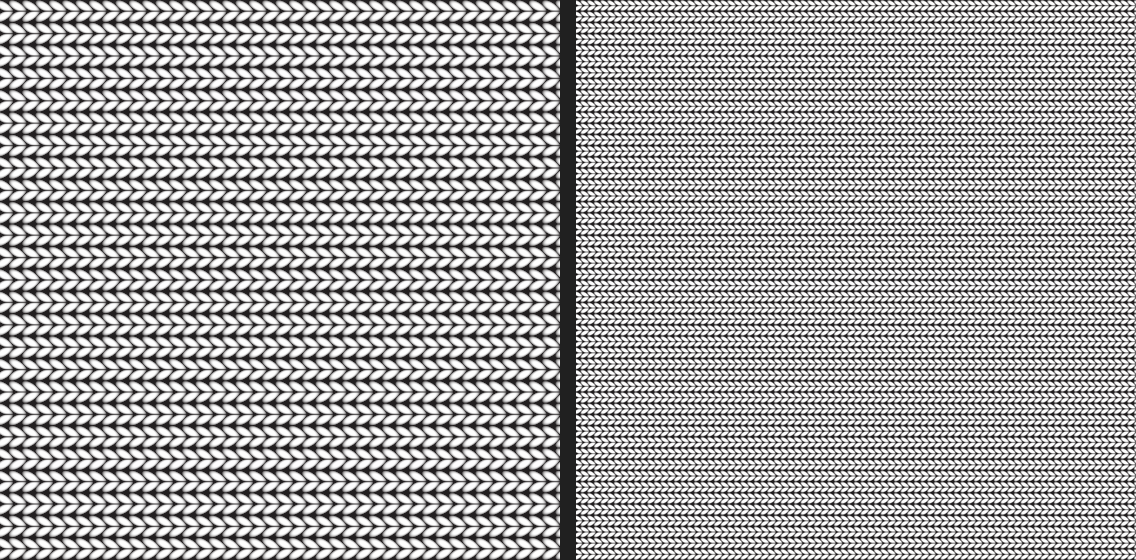
Left, the tile; right, the same tile 2 across and 2 down.
A Shadertoy shader for this pattern:

```glsl
// Soft brightness of one yarn leaf: rounded outer end, narrower inner tip
float leafShade(vec2 d) {
    float along = dot(d, vec2(0.866, -0.5)) / 0.75;
    float across = dot(d, vec2(0.5, 0.866)) / (0.31 * (1.0 - 0.15 * clamp(along, -1.0, 1.0)));
    float r = length(vec2(along, across));
    return clamp(1.04 - 1.04 * pow(r / 1.03, 4.2), 0.0, 1.0);
}

void mainImage(out vec4 fragColor, in vec2 fragCoord) {
    vec2 grid = vec2(42.0, 25.0);
    vec2 cell = fract(fragCoord / iResolution.xy * grid);

    // Measure in column widths and mirror each row about its centre line
    float height = abs(cell.y - 0.5) * grid.x / grid.y;

    // Neighbouring leaves overlap, so keep the brightest
    float shade = 0.0;
    for (int i = -1; i <= 1; i++) {
        shade = max(shade, leafShade(vec2(cell.x - 0.33 - float(i), height - 0.345)));
    }

    // Thin crease where the two halves of a stitch meet
    shade *= smoothstep(-0.06, 0.11, height);

    vec3 gapColor = vec3(0.135, 0.122, 0.125);
    vec3 yarnColor = vec3(0.995);
    fragColor = vec4(mix(gapColor, yarnColor, shade), 1.0);
}
```
